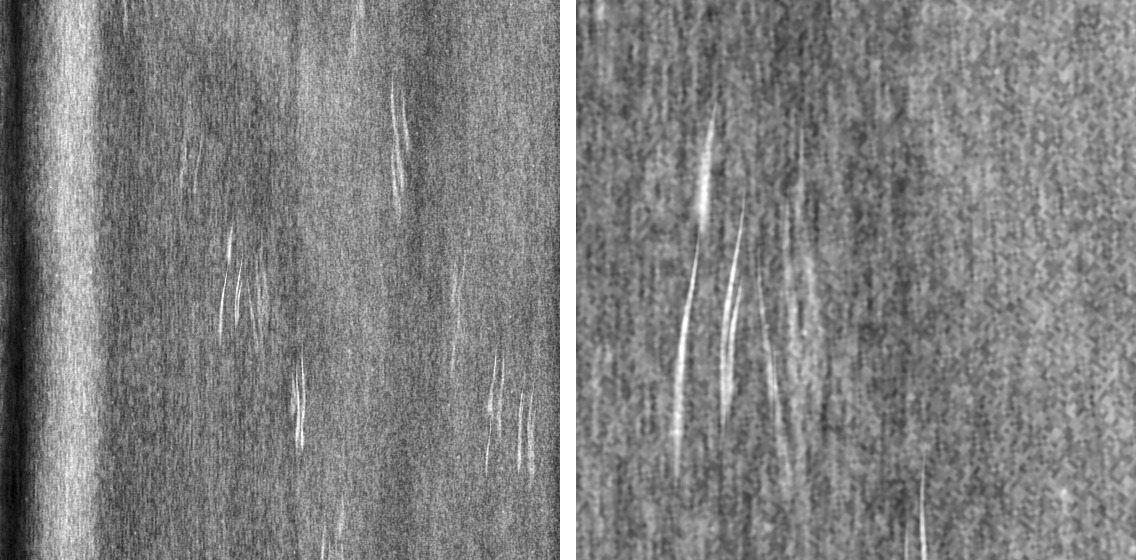
Left, the full canvas; right, a detail of the centre.
Give the GLSL for this texture, as a Shadertoy shader.

```glsl
// Worn grey cloth: soft vertical folds, fine thread grain, pale frayed slivers and specks.

const float BASE_TONE = 0.447;
const float FOLD_SHADOW = 0.36;
const float FOLD_LIGHT = 0.26;
const float RIGHT_LIFT = 0.075;
const float THREAD_GRAIN = 0.235;
const float SPECKLE_GRAIN = 0.225;
const float THREAD_COUNT = 128.0;
const float SPECK_CELLS = 52.0;
const float SPECK_LIGHT = 0.22;
const float SLIVER_LIGHT = 0.50;
const int CLUSTERS = 11;
const int SLIVERS = 4;

float hash(vec2 p) {
    vec3 q = fract(vec3(p.xyx) * 0.1031);
    q += dot(q, q.yzx + 33.33);
    return fract((q.x + q.y) * q.z);
}

float noise(vec2 p) {
    vec2 i = floor(p), f = fract(p);
    f = f * f * (3.0 - 2.0 * f);
    float low = mix(hash(i), hash(i + vec2(1, 0)), f.x);
    float high = mix(hash(i + vec2(0, 1)), hash(i + vec2(1, 1)), f.x);
    return mix(low, high, f.y) - 0.5;
}

float band(float x, float center, float width) {
    float d = (x - center) / width;
    return exp(-d * d);
}

// Broad light and shade of the folds
float folds(vec2 p) {
    float sway = 0.005 * sin(p.y * 9.0 + 1.0) + 0.003 * sin(p.y * 21.0);
    float x = p.x + sway;
    float tone = BASE_TONE - FOLD_SHADOW * band(x, 0.029, 0.035);
    tone += FOLD_LIGHT * smoothstep(0.055, 0.13, x) * (1.0 - smoothstep(0.155, 0.19, p.x));
    tone -= 0.065 * band(p.x, 0.225, 0.045);
    tone += RIGHT_LIFT * smoothstep(0.526, 0.536, p.x);
    tone -= 0.05 * band(p.x, 0.527, 0.003);
    tone -= 0.115 * band(x, 0.725 + 0.045 * p.y, 0.048);
    tone -= 0.15 * band(p.x, 1.0, 0.014);
    // Diagonal haze falling from the top
    float haze = band(p.x + 0.9 * p.y, 1.29, 0.09);
    tone += 0.14 * haze * smoothstep(0.68, 0.98, p.y);
    // Uneven wear along the cloth
    tone += 0.10 * noise(p * vec2(16.0, 2.5));
    tone += 0.09 * noise(p * vec2(75.0, 3.0) + 40.0);
    tone += 0.05 * noise(p * vec2(28.0, 17.0) + 9.0);
    tone += 0.08 * noise(p * vec2(160.0, 14.0) + 25.0);
    return tone;
}

// Thread lines on the left give way to rounder speckle on the right
float grain(vec2 p) {
    float plain = smoothstep(0.48, 0.62, p.x);
    float warp = 0.0012 * sin(p.y * 14.0 + p.x * 20.0);
    float threads = noise(vec2(p.x + warp, p.y) * vec2(345.0, 85.0));
    vec2 turned = mat2(0.8, 0.6, -0.6, 0.8) * p;
    float speckle = noise(turned * 390.0 + 500.0);
    float weave = sin(6.2832 * THREAD_COUNT * (p.x + warp));
    float fade = 0.6 + noise(p * vec2(14.0, 9.0) + 70.0);
    return THREAD_GRAIN * mix(1.0, 0.72, plain) * threads
         + SPECKLE_GRAIN * mix(0.9, 1.1, plain) * speckle
         + 0.036 * (1.0 - plain) * fade * weave;
}

// Sparse round specks, one candidate per cell
float specks(vec2 p) {
    vec2 q = p * SPECK_CELLS, cell = floor(q);
    vec2 center = 0.25 + 0.5 * vec2(hash(cell + 3.0), hash(cell + 17.0));
    float radius = mix(0.12, 0.25, hash(cell + 31.0));
    float present = step(0.86 - 0.14 * smoothstep(0.6, 0.8, p.x), hash(cell + 47.0));
    float dotShape = 1.0 - smoothstep(0.2 * radius, radius, length(fract(q) - center));
    return present * dotShape * mix(0.35, 1.0, hash(cell + 59.0));
}

// Tapered pale fibres gathered in leaning clusters
float slivers(vec2 p) {
    float light = 0.0;
    float fibres = 0.85 + 0.7 * noise(p * vec2(300.0, 22.0) + 90.0);
    for (int i = 0; i < CLUSTERS; i++) {
        float k = float(i);
        vec2 home = vec2(0.21 + 0.77 * fract(k * 0.618 + 0.32), fract(k * 0.755 + 0.46));
        float strength = mix(0.4, 1.0, hash(vec2(k, 5.0)));
        float lean = mix(-0.07, 0.10, hash(vec2(k, 8.0)));
        for (int j = 0; j < SLIVERS; j++) {
            vec2 id = vec2(k, float(j) + 20.0);
            vec2 offset = vec2(hash(id), hash(id + 50.0)) - 0.5;
            vec2 d = p - home - offset * vec2(0.036, 0.15);
            float reach = mix(0.04, 0.12, hash(id + 90.0));
            float t = d.y / reach;
            // Widest below the middle, pointed at both ends
            float girth = smoothstep(-1.0, -0.45, t) * (1.0 - smoothstep(-0.5, 1.0, t));
            float width = 0.0012 + mix(0.002, 0.0085, hash(id + 130.0)) * girth;
            float across = abs(d.x - lean * d.y + 0.002 * sin(d.y * 45.0 + k));
            float body = 1.0 - smoothstep(0.1 * width, width, across);
            float taper = 1.0 - smoothstep(0.35, 1.0, abs(t));
            light = max(light, body * taper * strength);
        }
    }
    return light * fibres;
}

void mainImage(out vec4 fragColor, in vec2 fragCoord) {
    vec2 p = fragCoord / iResolution.xy;
    float tone = folds(p);
    float contrast = mix(0.3, 1.05, smoothstep(0.08, 0.42, tone));
    float grey = tone + contrast * grain(p);
    grey += SPECK_LIGHT * specks(p) + SLIVER_LIGHT * slivers(p);
    fragColor = vec4(vec3(clamp(grey, 0.0, 1.0)), 1.0);
}
```
